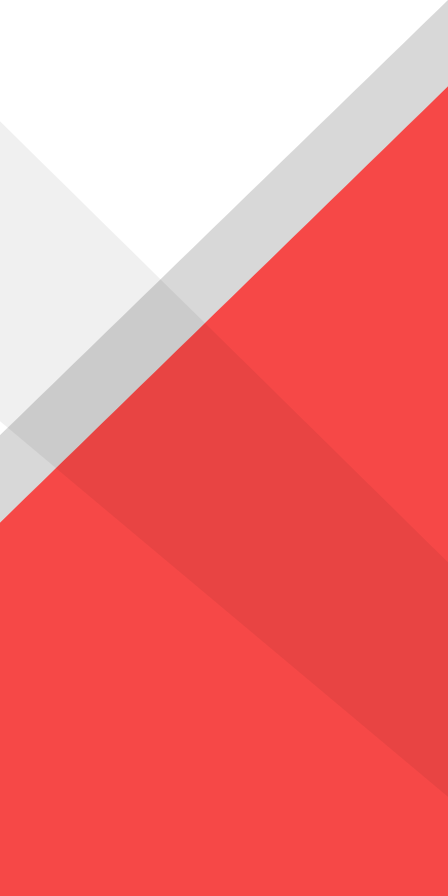
Reproduce this background procedurally as a WebGL 1 fragment shader.

```glsl
precision mediump float;
// Flat diagonal background: a white upper corner, a grey stripe and a red field,
// crossed by a widening translucent shadow band that falls to the right.
// Each edge is a straight line given by its heights at the left and right sides.

uniform vec2 u_resolution;

const vec3 WHITE = vec3(1.0);
const vec3 GREY = vec3(0.847);
const vec3 RED = vec3(0.965, 0.282, 0.278);
const float SHADOW_OPACITY = 0.058;

// Smooth coverage of the area above a line; ends = (left, right) heights.
float above(vec2 uv, vec2 ends, vec2 resolution) {
  float rise = uv.y - mix(ends.x, ends.y, uv.x);
  float slope = (ends.y - ends.x) * resolution.y / resolution.x;
  float pixelDistance = rise * resolution.y / sqrt(1.0 + slope * slope);
  return clamp(pixelDistance + 0.5, 0.0, 1.0);
}

// Coverage of the area between a lower and an upper line.
float band(vec2 uv, vec2 lower, vec2 upper, vec2 resolution) {
  return above(uv, lower, resolution) * (1.0 - above(uv, upper, resolution));
}

void main() {
  vec2 uv = gl_FragCoord.xy / u_resolution;

  // Rising layers: red field, grey stripe, white corner
  vec3 color = mix(RED, GREY, above(uv, vec2(0.4167, 0.9036), u_resolution));
  color = mix(color, WHITE, above(uv, vec2(0.5143, 1.0), u_resolution));

  // Falling shadow band across all layers
  float shadow = band(uv, vec2(0.5299, 0.1107), vec2(0.8646, 0.3724), u_resolution);
  color *= 1.0 - SHADOW_OPACITY * shadow;

  gl_FragColor = vec4(color, 1.0);
}
```
